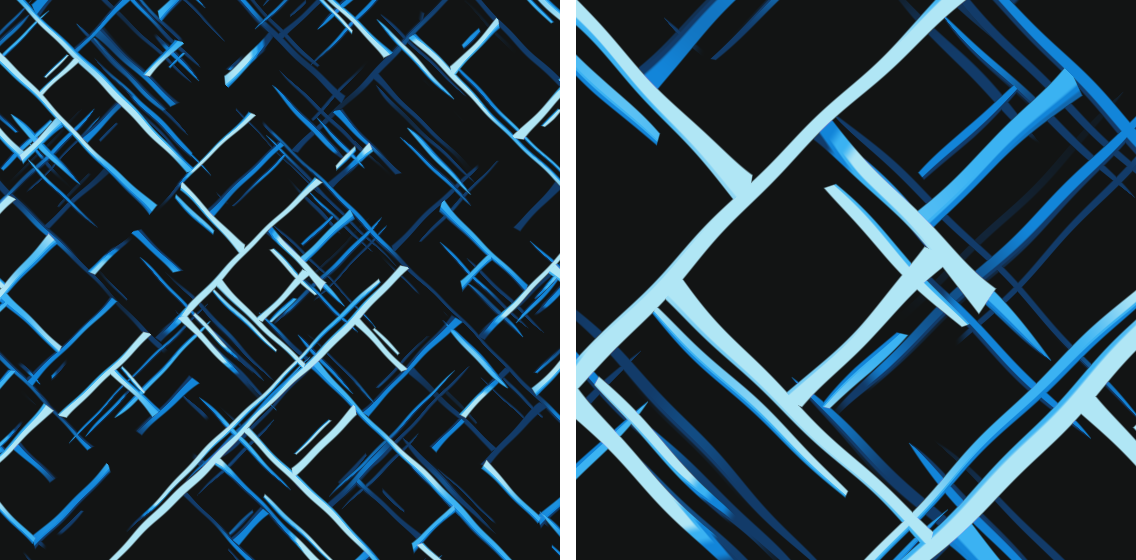
Left: the whole. Right: its middle third, enlarged.
Give the GLSL for this pattern, as a Shadertoy shader.

```glsl
const vec3 NIGHT = vec3(0.07, 0.08, 0.08);
const vec3 NAVY  = vec3(0.06, 0.23, 0.41);
const vec3 BLUE  = vec3(0.07, 0.52, 0.85);
const vec3 SKY   = vec3(0.23, 0.70, 0.95);
const vec3 PALE  = vec3(0.69, 0.90, 0.96);

const float ROOT = 1.5;        // side of the block that gets subdivided
const float MIN_SPAN = 0.14;   // shortest side that may still be cut
const float MIN_AREA = 0.024;  // smallest cell that may still be cut
const float LANE = 0.1;        // spacing of the loose brush marks
const float REACH = 0.4;       // room for one loose mark along its lane

float hash(vec2 p) {
    return fract(sin(dot(p, vec2(127.1, 311.7))) * 43758.5);
}

// Tone ramp: below 0 fades into the ground, 1 is the palest ink
vec3 inkRamp(float tone) {
    vec3 c = mix(NIGHT, NAVY, smoothstep(-0.12, 0.08, tone));
    c = mix(c, BLUE, smoothstep(0.20, 0.36, tone));
    c = mix(c, SKY, smoothstep(0.46, 0.60, tone));
    return mix(c, PALE, smoothstep(0.66, 0.82, tone));
}

// One brush line along x from 0 to len; flare > 0 knots the ends, -1 tapers them
vec3 stroke(vec3 base, vec2 q, float len, float radius, float flare,
            float tone, float seed, float soft) {
    float phase = seed * 40.0;
    q.y += 0.0018 * sin(q.x * 21.0 + phase) + 0.0008 * sin(q.x * 67.0 + phase * 1.7);
    q.x += q.y * (seed - 0.5) * 1.6;
    float toEnd = max(min(q.x, len - q.x), 0.0);
    float width = radius * (0.9 + 0.2 * sin(q.x * 15.0 + phase * 2.3));
    width *= 1.0 + flare * exp(-toEnd * 45.0);

    float d = max(abs(q.y) - width, abs(q.x - 0.5 * len) - 0.5 * len + soft);
    float cover = smoothstep(soft, -soft, d);

    // Ink varies along the line, runs dry in places and darkens on one edge
    tone += 0.14 * sin(q.x * 9.0 + phase) + 0.08 * sin(q.x * 24.0 + phase * 1.3);
    tone -= 0.9 * smoothstep(0.8, 1.0, sin(q.x * 5.0 + phase * 2.1));
    float side = seed > 0.5 ? 1.0 : -1.0;
    tone -= 0.3 * smoothstep(0.1, 0.8, side * q.y / max(width, 0.0005));
    return max(base, mix(NIGHT, inkRamp(tone), cover));
}

// Random recursive cuts; each cut is a line, often with a parallel companion
vec3 paintCuts(vec3 col, vec2 p, float soft) {
    vec2 block = floor(p / ROOT + 0.5);
    vec2 lo = (block - 0.5) * ROOT;
    vec2 hi = lo + ROOT;
    float id = hash(block + 4.3);

    for (int i = 0; i < 10; i++) {
        vec2 size = hi - lo;
        if (size.x * size.y < MIN_AREA || max(size.x, size.y) < MIN_SPAN) break;
        bool alongX = size.y > size.x * mix(0.4, 2.5, hash(vec2(id, 1.0)));
        if ((alongX ? size.y : size.x) < MIN_SPAN) alongX = !alongX;

        vec2 frame = alongX ? size : size.yx;
        vec2 q = alongX ? p - lo : (p - lo).yx;
        float cut = frame.y * mix(0.36, 0.64, hash(vec2(id, 2.0)));
        q.y -= cut;

        // Main line, sometimes starting late
        float skip = frame.x * 0.35 * step(0.75, hash(vec2(id, 3.0)));
        float tone = mix(0.1, 1.1, hash(vec2(id, 4.0)));
        float radius = mix(0.0045, 0.008, hash(vec2(id, 5.0)));
        col = stroke(col, q - vec2(skip, 0.0), frame.x - skip, radius, 0.5,
                     tone, hash(vec2(id, 6.0)), soft);

        // Companion line beside it
        if (hash(vec2(id, 7.0)) < 0.7) {
            float gap = mix(0.013, 0.021, hash(vec2(id, 8.0)));
            gap *= hash(vec2(id, 9.0)) < 0.5 ? -1.0 : 1.0;
            float start = frame.x * 0.45 * hash(vec2(id, 10.0));
            float len = (frame.x - start) * mix(0.55, 1.0, hash(vec2(id, 11.0)));
            col = stroke(col, q - vec2(start, gap), len, radius * 0.7, -0.4,
                         tone - 0.2, hash(vec2(id, 12.0)), soft);
        }

        // Step into the half that holds this point
        bool upper = q.y > 0.0;
        vec2 axis = alongX ? vec2(0.0, 1.0) : vec2(1.0, 0.0);
        vec2 edge = lo + axis * cut;
        if (upper) lo = mix(lo, edge, axis);
        else hi = mix(hi, edge, axis);
        id = hash(vec2(id, upper ? 13.0 : 14.0));
    }
    return col;
}

// Sparse bundles of tapered dry-brush strands
vec3 paintLoose(vec3 col, vec2 p, float share, float seed, float soft) {
    float row = floor(p.y / LANE);
    float x = p.x + REACH * hash(vec2(row, seed));
    float id = hash(vec2(floor(x / REACH), row) + seed);
    if (id > share) return col;
    vec2 q = vec2(mod(x, REACH), p.y - (row + 0.5) * LANE);
    for (float k = 0.0; k < 3.0; k++) {
        float r = hash(vec2(id, k + 20.0));
        float start = 0.15 * r;
        float len = (REACH - start) * mix(0.4, 0.95, hash(vec2(id, k + 30.0)));
        vec2 shift = vec2(start, (k - 1.0) * 0.016 + 0.008 * (r - 0.5));
        float tone = mix(-0.02, 0.62, hash(vec2(id, k + 40.0)));
        col = stroke(col, q - shift, len, mix(0.003, 0.0065, r), -1.0, tone, r, soft);
    }
    return col;
}

void mainImage(out vec4 fragColor, in vec2 fragCoord) {
    vec2 uv = (fragCoord - 0.5 * iResolution.xy) / iResolution.y;
    float soft = 1.1 / iResolution.y;
    vec2 p = vec2(uv.x + uv.y, uv.y - uv.x) * 0.7071;  // both diagonals as axes
    vec3 col = paintLoose(NIGHT, p, 0.25, 3.7, soft);
    col = paintLoose(col, p.yx, 0.42, 8.1, soft);
    col = paintCuts(col, p, soft);
    fragColor = vec4(col, 1.0);
}
```
